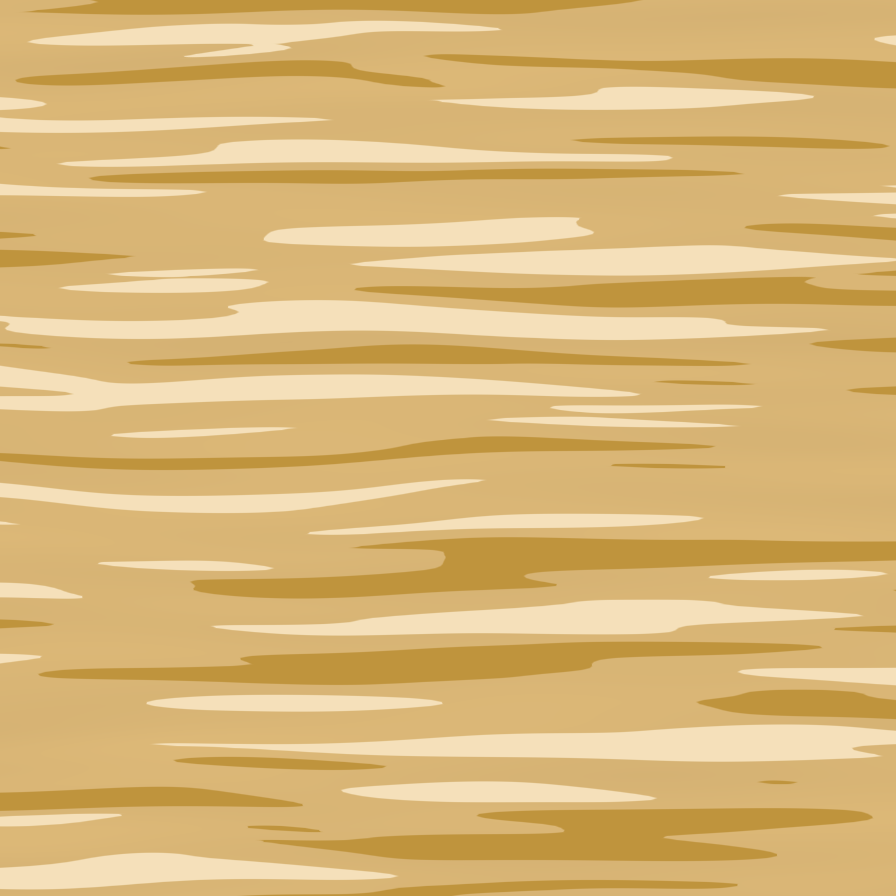
Write a Shadertoy shader that draws this texture.

```glsl
// Flat wood grain: pale and dark streaks lie across a tan ground.
// Two octaves of strongly stretched gradient noise are cut at a high and a
// low level; each lattice row is shifted at random so that no columns show.

#define GROUND vec3(0.85, 0.71, 0.46)
#define PALE vec3(0.96, 0.88, 0.73)
#define DARK vec3(0.75, 0.58, 0.24)
#define GRAIN_SCALE vec2(1.45, 28.0)  // noise cells per canvas
#define DETAIL 0.45                   // weight of the finer octave
#define PALE_LEVEL 0.172
#define DARK_LEVEL -0.187
#define WAVE 0.02                     // vertical bending of the streaks
#define GROUND_TINT 0.035             // faint mottling of the ground
#define EDGE 0.75                     // edge softness

// Integer hash giving two values in -1..1
vec2 hash2(vec2 cell) {
    uvec2 q = uvec2(ivec2(cell)) * 1664525u + 1013904223u;
    q.x += q.y * 1664525u;
    q.y += q.x * 1664525u;
    q ^= q >> 16u;
    q.x += q.y * 1664525u;
    q.y += q.x * 1664525u;
    q ^= q >> 16u;
    return vec2(q >> 8u) / 8388608.0 - 1.0;
}

float fade(float t) {
    return t * t * t * (t * (t * 6.0 - 15.0) + 10.0);
}

// Gradient noise contributed by a single, randomly shifted lattice row
float rowNoise(vec2 p, float row) {
    float x = p.x + 7.0 * hash2(vec2(91.0, row)).x;
    float column = floor(x);
    vec2 offset = vec2(x - column, p.y - row);
    float left = dot(hash2(vec2(column, row)), offset);
    float right = dot(hash2(vec2(column + 1.0, row)), offset - vec2(1.0, 0.0));
    return mix(left, right, fade(offset.x));
}

float gradientNoise(vec2 p) {
    float row = floor(p.y);
    return mix(rowNoise(p, row), rowNoise(p, row + 1.0), fade(p.y - row));
}

void mainImage(out vec4 fragColor, in vec2 fragCoord) {
    vec2 uv = fragCoord / iResolution.y;

    // Gentle bending
    vec2 p = uv;
    p.y += WAVE * gradientNoise(uv * vec2(2.5, 5.0) + 40.3);

    // Stretched grain field
    vec2 q = p * GRAIN_SCALE;
    float grain = gradientNoise(q + 12.7)
                + DETAIL * gradientNoise(q * 2.03 + vec2(60.2, 150.4));

    // Ground with barely visible streaks
    float tint = gradientNoise(q * vec2(1.3, 0.8) + 310.6);
    vec3 color = GROUND * (1.0 + GROUND_TINT * tint);

    // Crisp streaks with smoothed edges
    float width = max(EDGE * fwidth(grain), 0.0001);
    float pale = smoothstep(-width, width, grain - PALE_LEVEL);
    float dark = smoothstep(-width, width, DARK_LEVEL - grain);
    color = mix(color, PALE, pale);
    color = mix(color, DARK, dark);

    fragColor = vec4(color, 1.0);
}
```
